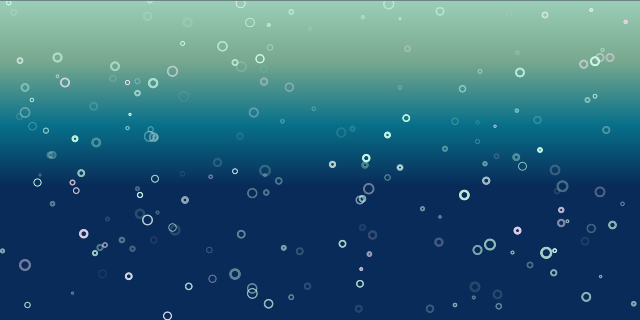
Write a WebGL 2 fragment shader that draws this background.

```glsl
#version 300 es
precision highp float;

uniform vec2 u_resolution;
out vec4 fragColor;

// Water colours, from surface to depth
const vec3 SURFACE = vec3(0.61, 0.81, 0.72);
const vec3 SHALLOW = vec3(0.47, 0.66, 0.56);
const vec3 TEAL = vec3(0.03, 0.44, 0.54);
const vec3 DEEP = vec3(0.035, 0.17, 0.35);
const vec3 EDGE = vec3(0.42, 0.52, 0.50);

// Heights of the colour stops, as fractions of the canvas
const float SHALLOW_Y = 0.81;
const float TEAL_Y = 0.61;
const float DEEP_Y = 0.42;
const float EDGE_WIDTH = 0.003;

// Bubbles, sized in canvas heights
const int BUBBLE_COUNT = 190;
const float MIN_RADIUS = 0.003;
const float MAX_RADIUS = 0.0155;
const float MIN_STROKE = 0.003;
const float MAX_STROKE = 0.0085;
const float MIN_OPACITY = 0.08;
const float MAX_OPACITY = 0.95;
const vec3 MINT = vec3(0.80, 1.0, 0.91);
const vec3 PINK = vec3(0.97, 0.88, 0.97);
const float SEED = 7.0;

float hash(float index, float channel) {
    return fract(sin(dot(vec2(index + SEED, channel), vec2(12.9898, 78.233))) * 43758.5453);
}

vec3 waterColor(float y) {
    vec3 color = mix(DEEP, TEAL, smoothstep(0.0, 1.0, 0.15 + 0.7 * clamp((y - DEEP_Y) / (TEAL_Y - DEEP_Y), 0.0, 1.0)));
    color = mix(DEEP, TEAL, clamp((y - DEEP_Y) / (TEAL_Y - DEEP_Y), 0.0, 1.0));
    color = mix(color, SHALLOW, clamp((y - TEAL_Y) / (SHALLOW_Y - TEAL_Y), 0.0, 1.0));
    return mix(color, SURFACE, clamp((y - SHALLOW_Y) / (1.0 - SHALLOW_Y), 0.0, 1.0));
}

// Coverage of a ring whose stroke is centred on its radius
float ringMask(vec2 offset, float radius, float stroke, float pixel) {
    float dist = abs(length(offset) - radius) - 0.5 * stroke;
    return 1.0 - smoothstep(-0.5 * pixel, 0.5 * pixel, dist);
}

void main() {
    float pixel = 1.0 / u_resolution.y;
    float aspect = u_resolution.x / u_resolution.y;
    vec2 p = gl_FragCoord.xy * pixel;

    vec3 color = waterColor(p.y);

    // Scattered translucent bubbles
    for (int i = 0; i < BUBBLE_COUNT; i++) {
        float id = float(i);
        vec2 center = vec2(hash(id, 1.0) * aspect, hash(id, 2.0));
        float radius = mix(MIN_RADIUS, MAX_RADIUS, hash(id, 3.0));
        float stroke = min(mix(MIN_STROKE, MAX_STROKE, hash(id, 4.0)), radius * 1.3);
        float opacity = mix(MIN_OPACITY, MAX_OPACITY, hash(id, 5.0));
        vec3 tint = mix(MINT, PINK, smoothstep(0.55, 0.95, hash(id, 6.0)));
        color = mix(color, tint, opacity * ringMask(p - center, radius, stroke, pixel));
    }

    // Thin line along the top edge
    float edge = smoothstep(1.0 - EDGE_WIDTH - 0.5 * pixel, 1.0 - EDGE_WIDTH + 0.5 * pixel, p.y);
    color = mix(color, EDGE, edge);

    fragColor = vec4(color, 1.0);
}
```
